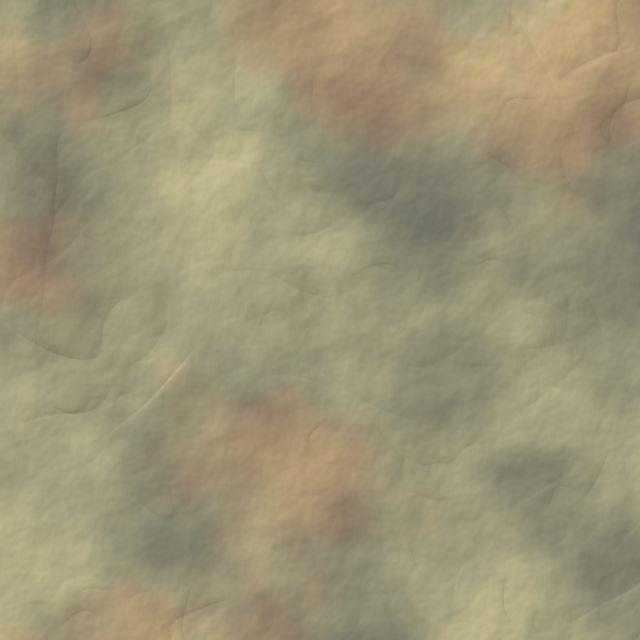
Give the GLSL for this texture, as a WebGL 1 fragment shader.

```glsl
precision highp float;
// Softly mottled olive and tan parchment with faded creases and a fine crumpled relief.

uniform vec2 u_resolution;

// Colours
const vec3 SLATE = vec3(0.445, 0.445, 0.400);
const vec3 OLIVE = vec3(0.595, 0.588, 0.470);
const vec3 STRAW = vec3(0.735, 0.700, 0.535);
const vec3 RUST_SHIFT = vec3(0.045, -0.035, -0.040);

// Stains
const float STAIN_SCALE = 3.4;
const float STAIN_CONTRAST = 0.85;
const float STAIN_MEAN = 0.52;
const float RUST_SCALE = 2.1;

// Relief
const vec2 LIGHT_DIR = vec2(-0.64, 0.77);
const float LIGHT_STEP = 0.0016;
const float GRAIN_SCALE = 11.0;
const float GRAIN_DEPTH = 0.020;
const float FOLD_SCALE = 2.1;
const float FOLD_DEPTH = 0.085;
const float FOLD_WIDTH = 0.13;
const float FOLD_SHADOW = 0.035;

// Unit gradient vector for a lattice cell
vec2 cellGradient(vec2 cell) {
  vec3 h = fract(cell.xyx * vec3(0.1031, 0.1030, 0.0973));
  h += dot(h, h.yzx + 33.33);
  float angle = 6.28318 * fract((h.x + h.y) * h.z);
  return vec2(cos(angle), sin(angle));
}

// Gradient noise, roughly -0.7 to 0.7
float noise(vec2 p) {
  vec2 i = floor(p);
  vec2 f = p - i;
  vec2 u = f * f * f * (f * (f * 6.0 - 15.0) + 10.0);
  vec2 e = vec2(1.0, 0.0);
  float a = dot(cellGradient(i), f);
  float b = dot(cellGradient(i + e), f - e);
  float c = dot(cellGradient(i + e.yx), f - e.yx);
  float d = dot(cellGradient(i + e.xx), f - e.xx);
  return mix(mix(a, b, u.x), mix(c, d, u.x), u.y);
}

float fbm(vec2 p) {
  const mat2 turn = mat2(0.8, 0.6, -0.6, 0.8);
  float sum = 0.0;
  float amp = 1.0;
  for (int i = 0; i < 4; i++) {
    sum += amp * noise(p);
    p = turn * p * 2.03 + 17.3;
    amp *= 0.46;
  }
  return sum;
}

// Signed field whose zero line is the crease
float foldField(vec2 p) {
  vec2 q = p * 0.9;
  vec2 bend = vec2(noise(q + 5.7), noise(q + 41.2));
  return noise(p + 0.75 * bend);
}

// Sheet that is flat on one side of the crease and rises on the other
float foldHeight(float field) {
  return FOLD_WIDTH * (1.0 - exp(-max(field, 0.0) / FOLD_WIDTH));
}

// Light and shadow of creases at several sizes, each fading in and out
float foldShade(vec2 p) {
  float shade = 0.0;
  float scale = FOLD_SCALE;
  float strength = 1.0;
  for (int i = 0; i < 4; i++) {
    vec2 q = p * scale + float(i) * 23.7 + 3.1;
    vec2 stride = LIGHT_DIR * LIGHT_STEP * scale;
    float ahead = foldField(q + stride);
    float behind = foldField(q - stride);
    float slope = (foldHeight(behind) - foldHeight(ahead)) / (2.0 * LIGHT_STEP * scale);
    float field = 0.5 * (ahead + behind);
    float edge = smoothstep(-LIGHT_STEP * scale, LIGHT_STEP * scale, field);
    float shadow = edge * exp(-max(field, 0.0) / FOLD_WIDTH);
    float presence = smoothstep(-0.12, 0.32, noise(q * 0.8 + 61.9));
    shade += strength * presence * (FOLD_DEPTH * slope - FOLD_SHADOW * shadow);
    scale *= 1.85;
    strength *= 0.87;
  }
  return shade;
}

float grainShade(vec2 p) {
  vec2 q = p * GRAIN_SCALE;
  vec2 stride = LIGHT_DIR * LIGHT_STEP * GRAIN_SCALE;
  float slope = (fbm(q - stride) - fbm(q + stride)) / (2.0 * LIGHT_STEP * GRAIN_SCALE);
  return GRAIN_DEPTH * slope;
}

vec3 stainColor(vec2 p) {
  float tone = clamp(STAIN_MEAN + STAIN_CONTRAST * fbm(p * STAIN_SCALE + 8.4), 0.0, 1.0);
  vec3 color = mix(SLATE, OLIVE, min(tone * 2.0, 1.0));
  color = mix(color, STRAW, max(tone * 2.0 - 1.0, 0.0));
  float rust = smoothstep(0.0, 0.45, fbm(p * RUST_SCALE + 29.6));
  return color + RUST_SHIFT * rust;
}

void main() {
  vec2 p = gl_FragCoord.xy / u_resolution.y;
  float shade = 1.0 + foldShade(p) + grainShade(p);
  gl_FragColor = vec4(clamp(stainColor(p) * shade, 0.0, 1.0), 1.0);
}
```
